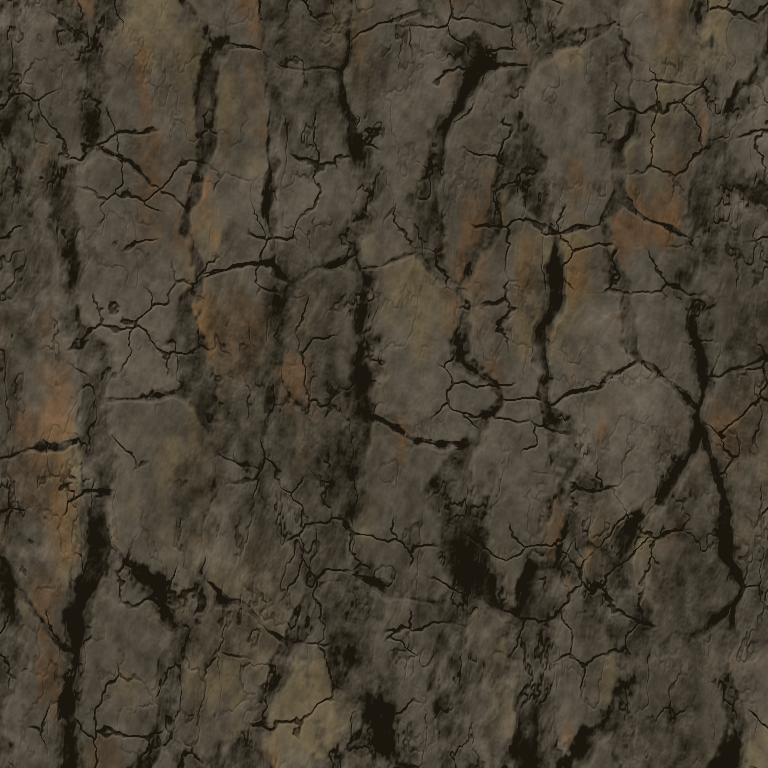
Give the GLSL for this texture, as a WebGL 2 fragment shader.

```glsl
#version 300 es
precision highp float;

uniform vec2 u_resolution;
out vec4 outColor;

const vec3 SHADOW_BROWN = vec3(0.10, 0.085, 0.05);
const vec3 PALE_GREY = vec3(0.42, 0.387, 0.335);
const vec3 TAN_TINT = vec3(1.05, 1.01, 0.88);
const vec3 RUST_TINT = vec3(1.13, 0.97, 0.83);
const vec2 PLATE_SCALE = vec2(8.5, 4.2);
const vec2 CRACK_SCALE = vec2(15.0, 13.0);
const vec2 JITTER = vec2(0.65, 0.95);
const vec2 FISSURE_WIDTH = vec2(0.006, 0.025);   // level joints, upright joints
const vec2 CRACK_WIDTH = vec2(0.0026, 0.0018);
const vec2 LIGHT_DIR = vec2(-0.35, 0.94);
const float WARP = 0.09;
const float SLOPE_STEP = 0.0025;
const float SHADOW_REACH = 0.013;
const float SLOPE_GAIN = 1.3;
const float LAYERS = 8.0;

float hash(vec2 p) {
    return fract(sin(dot(p, vec2(127.1, 311.7))) * 43758.5453);
}

vec2 seedPoint(vec2 p) {
    return 0.5 + JITTER * (vec2(hash(p), hash(p + 17.3)) - 0.5);
}

float noise(vec2 p) {
    vec2 i = floor(p), f = fract(p);
    f = f * f * (3.0 - 2.0 * f);
    float low = mix(hash(i), hash(i + vec2(1, 0)), f.x);
    float high = mix(hash(i + vec2(0, 1)), hash(i + vec2(1, 1)), f.x);
    return mix(low, high, f.y);
}

float fbm(vec2 p) {
    float sum = 0.0, amp = 0.5;
    for (int i = 0; i < 4; i++) {
        sum += amp * noise(p);
        p = p * 2.03 + vec2(11.7, 5.3);
        amp *= 0.55;
    }
    return sum / 1.0095;
}

vec2 wobble(vec2 p) {
    return vec2(fbm(p), fbm(p + 45.6)) - 0.5;
}

// Distance to the nearest joint, in joint widths, and a random value per cell
vec2 cells(vec2 p, vec2 scale, vec2 width) {
    vec2 g = p * scale, base = floor(g), f = fract(g);
    vec2 nearest = vec2(0.0), nearestId = vec2(0.0);
    float best = 9.0;
    for (int y = -1; y <= 1; y++)
    for (int x = -1; x <= 1; x++) {
        vec2 id = vec2(x, y);
        vec2 r = id + seedPoint(base + id) - f;
        if (dot(r, r) < best) {
            best = dot(r, r);
            nearest = r;
            nearestId = id;
        }
    }
    float edge = 99.0;
    for (int y = -2; y <= 2; y++)
    for (int x = -2; x <= 2; x++) {
        if (x == 0 && y == 0) continue;
        vec2 id = nearestId + vec2(x, y);
        vec2 r = id + seedPoint(base + id) - f;
        vec2 across = normalize(r - nearest);
        vec2 normal = across * scale;
        float stretch = length(normal);
        float upright = normal.x * normal.x / (stretch * stretch);
        float dist = dot(0.5 * (r + nearest), across) / stretch;
        edge = min(edge, dist / mix(width.x, width.y, upright));
    }
    return vec2(edge, hash(base + nearestId + 5.1));
}

// Height, plate cover, dark cracks, roughness
vec4 surface(vec2 p) {
    vec2 q = p + WARP * wobble(p * 4.0 + 3.1) + 0.035 * wobble(p * 17.0);
    vec2 s = p + 0.03 * wobble(p * 6.0 + 8.0);
    float ragged = fbm(p * vec2(32.0, 16.0));
    float rough = fbm(s * vec2(66.0, 36.0) + 6.0);
    float decay = smoothstep(0.46, 0.62, fbm(s * vec2(10.0, 3.5) + 77.0));

    // Plates parted by open fissures
    vec2 cell = cells(q, PLATE_SCALE, FISSURE_WIDTH);
    float opening = mix(0.2, 1.8, noise(p * vec2(6.0, 4.0) + 40.0));
    float apart = cell.x / opening + (ragged - 0.5) * 2.4;
    float plate = smoothstep(0.4, 1.0, apart) * (1.0 - 0.6 * decay);
    float core = 1.0 - smoothstep(0.05, 0.4, apart);
    core *= smoothstep(0.42, 0.6, noise(p * vec2(15.0, 8.0) + 19.0));

    // Thin layers, short cracks and wandering creases
    float flake = fbm(s * vec2(21.0, 11.0) + 31.0) * LAYERS;
    flake = (floor(flake) + smoothstep(0.45, 1.0, fract(flake))) / LAYERS;
    float joint = cells(q + 0.03 * wobble(p * 30.0), CRACK_SCALE, CRACK_WIDTH).x;
    float crack = 1.0 - smoothstep(0.3, 1.3, joint);
    crack *= smoothstep(0.5, 0.72, noise(p * 17.0 + 70.0));
    float crease = abs(fbm(s * vec2(36.0, 19.0) + 63.0) - 0.5);
    crease = 1.0 - smoothstep(0.005, 0.045, crease);
    crease *= mix(0.75, 0.22, plate) * smoothstep(0.3, 0.65, noise(p * 23.0 + 4.0));
    float dark = max(max(crack, crease), core);

    float height = plate * (0.55 + 0.45 * cell.y) + 0.7 * flake;
    height += rough * mix(0.9, 0.4, plate) - 0.4 * dark;
    return vec4(height, plate, dark, rough);
}

void main() {
    vec2 p = gl_FragCoord.xy / u_resolution.y;
    vec4 bark = surface(p);
    float plate = bark.y;

    // Raking light and cast shadow
    float slope = bark.x - surface(p + LIGHT_DIR * SLOPE_STEP).x;
    float rise = surface(p + LIGHT_DIR * SHADOW_REACH).x - bark.x;
    float shadow = 1.3 * max(rise - 0.4, 0.0);

    // Tone from depth, weathering and grain
    float grain = fbm(p * vec2(95.0, 75.0) + 15.0);
    float blotch = fbm(p * vec2(11.0, 7.0) + 90.0);
    float tone = mix(0.44, 0.70, plate) + SLOPE_GAIN * clamp(slope, -0.35, 0.11);
    tone += 0.35 * (grain - 0.5) + 0.5 * (blotch - 0.5);
    tone += (bark.w - 0.5) * mix(0.9, 0.25, plate);
    tone -= 0.48 * bark.z + shadow;

    // Warm patches on the plates
    float tanned = plate * smoothstep(0.50, 0.68, fbm(p * vec2(11.0, 5.0) + 23.0));
    float rusty = plate * smoothstep(0.60, 0.78, fbm(p * vec2(15.0, 7.0) + 51.0));
    vec3 color = mix(SHADOW_BROWN, PALE_GREY, clamp(tone + 0.13 * tanned, 0.0, 1.1));
    color *= mix(vec3(1.0), TAN_TINT, tanned) * mix(vec3(1.0), RUST_TINT, rusty);
    outColor = vec4(color, 1.0);
}
```
